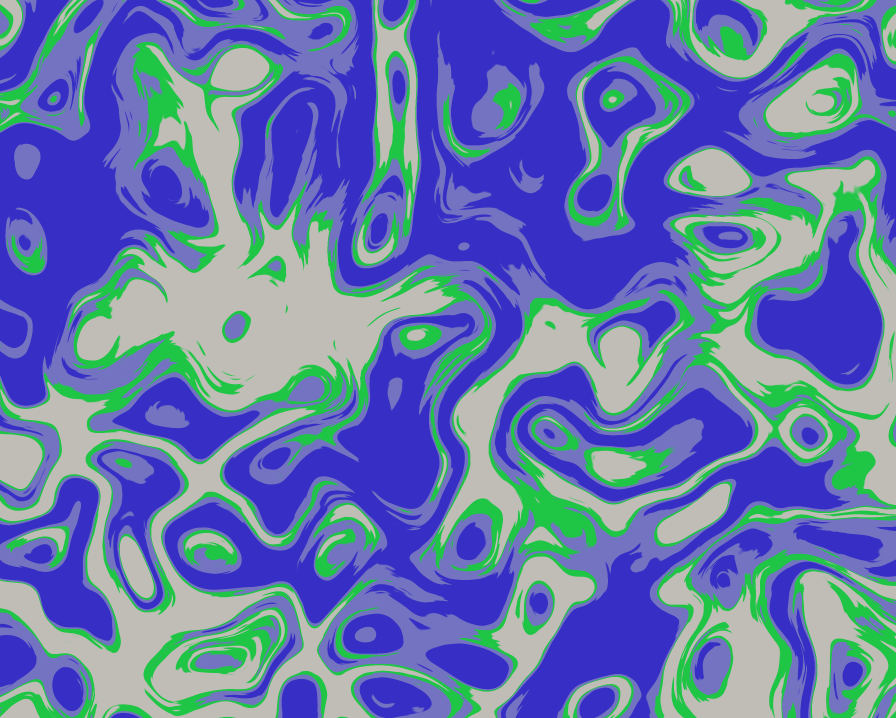
This background is drawn by a WebGL 2 fragment shader. Its source:

```glsl
#version 300 es
precision highp float;

uniform vec2 u_resolution;
out vec4 outColor;

const vec3 BLUE       = vec3(0.212, 0.182, 0.772);
const vec3 PERIWINKLE = vec3(0.452, 0.452, 0.762);
const vec3 GREEN      = vec3(0.120, 0.775, 0.270);
const vec3 GREY       = vec3(0.752, 0.742, 0.718);

// Band levels between neighbouring colours, and their softness
const float TO_PERIWINKLE = -0.048;
const float TO_GREEN      = 0.098;
const float TO_GREY       = 0.192;
const float EDGE          = 0.006;

const float RELIEF_SCALE = 8.0;   // relief cells per canvas width
const float RELIEF_BANDS = 6.0;   // bands per unit of relief height
const float DRIFT_SCALE  = 5.0;   // colour change along the contours
const float WARP         = 0.022; // bending of the relief
const int   OCTAVES      = 5;
const float GAIN         = 0.45;
const int   SAMPLES      = 3;     // per pixel side
const mat2  TURN         = mat2(0.8, 0.6, -0.6, 0.8);

float hash(ivec3 cell) {
    uvec3 u = uvec3(cell);
    uint n = u.x * 1597334677u ^ u.y * 3812015801u ^ u.z * 2798796415u;
    n = (n ^ (n >> 16)) * 2146121005u;
    n = (n ^ (n >> 15)) * 2221713035u;
    n ^= n >> 16;
    return float(n >> 8) / 16777216.0;
}

float cornerSlope(ivec2 cell, vec2 offset, int seed) {
    float angle = 6.28319 * hash(ivec3(cell, seed));
    return dot(vec2(cos(angle), sin(angle)), offset);
}

// Smooth 2D gradient noise
float gradientNoise(vec2 p, int seed) {
    ivec2 i = ivec2(floor(p));
    vec2 f = fract(p);
    vec2 w = f * f * f * (f * (f * 6.0 - 15.0) + 10.0);
    float a = cornerSlope(i, f, seed);
    float b = cornerSlope(i + ivec2(1, 0), f - vec2(1, 0), seed);
    float c = cornerSlope(i + ivec2(0, 1), f - vec2(0, 1), seed);
    float d = cornerSlope(i + ivec2(1, 1), f - vec2(1, 1), seed);
    return mix(mix(a, b, w.x), mix(c, d, w.x), w.y);
}

// 3D value noise centred on zero
float valueNoise(vec3 p) {
    ivec3 i = ivec3(floor(p));
    vec3 f = fract(p);
    vec3 w = f * f * (3.0 - 2.0 * f);
    vec2 layer;
    for (int z = 0; z < 2; z++) {
        ivec3 k = i + ivec3(0, 0, z);
        float low = mix(hash(k), hash(k + ivec3(1, 0, 0)), w.x);
        float high = mix(hash(k + ivec3(0, 1, 0)), hash(k + ivec3(1, 1, 0)), w.x);
        layer[z] = mix(low, high, w.y);
    }
    return mix(layer.x, layer.y, w.z) - 0.5;
}

// Rounded hills and hollows whose contours guide the streaks
float relief(vec2 p) {
    vec2 q = p * RELIEF_SCALE * 0.6;
    p += WARP * vec2(gradientNoise(q, 11), gradientNoise(q, 23)) * 2.0;
    p *= RELIEF_SCALE;
    return gradientNoise(p, 37) + 0.25 * gradientNoise(TURN * p * 1.9 + 7.3, 53);
}

// Fractal noise over position and height: fine across slopes, long along them
float marbling(vec2 p) {
    vec3 q = vec3(p * DRIFT_SCALE + 3.7, relief(p) * RELIEF_BANDS + 20.4);
    float sum = 0.0, amplitude = 1.0;
    for (int i = 0; i < OCTAVES; i++) {
        sum += amplitude * valueNoise(q);
        q.xy = TURN * q.xy;
        q = q * 2.03 + vec3(17.1, 9.2, 5.6);
        amplitude *= GAIN;
    }
    return sum;
}

float above(float level, float v) {
    return smoothstep(level - EDGE, level + EDGE, v);
}

vec3 palette(float v) {
    vec3 color = mix(BLUE, PERIWINKLE, above(TO_PERIWINKLE, v));
    color = mix(color, GREEN, above(TO_GREEN, v));
    return mix(color, GREY, above(TO_GREY, v));
}

void main() {
    // Supersampling smooths the thin streaks
    vec3 color = vec3(0.0);
    for (int y = 0; y < SAMPLES; y++) {
        for (int x = 0; x < SAMPLES; x++) {
            vec2 jitter = (vec2(x, y) + 0.5) / float(SAMPLES) - 0.5;
            color += palette(marbling((gl_FragCoord.xy + jitter) / u_resolution.x));
        }
    }
    outColor = vec4(color / float(SAMPLES * SAMPLES), 1.0);
}
```
